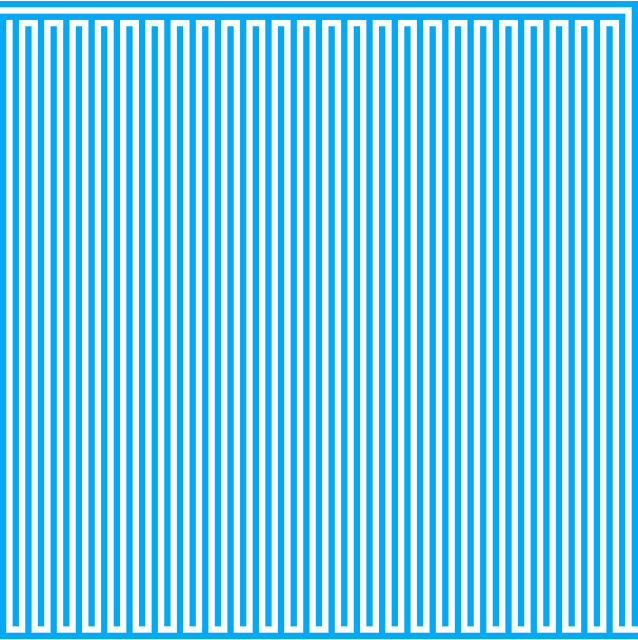
This pattern is drawn by a WebGL 2 fragment shader. Its source:

```glsl
#version 300 es
precision highp float;
// A one-path maze of tall, narrow blue walls winding back and forth on white.

uniform vec2 u_resolution;
out vec4 outColor;

const vec3 PAPER = vec3(1.0);
const vec3 WALL_BLUE = vec3(0.012, 0.663, 0.957);
const float CELLS = 101.0;  // wall and corridor widths across the canvas
const float LAST = CELLS - 1.0;

// Pixel coverage of a region from its signed distance.
float coverage(float dist, float pixel) {
    return clamp(0.5 - dist / pixel, 0.0, 1.0);
}

// Soft interval from lo to hi.
float band(float v, float lo, float hi, float pixel) {
    return coverage(abs(v - 0.5 * (lo + hi)) - 0.5 * (hi - lo), pixel);
}

// Solid rectangle between two corners.
float wall(vec2 p, vec2 lo, vec2 hi, float pixel) {
    return band(p.x, lo.x, hi.x, pixel) * band(p.y, lo.y, hi.y, pixel);
}

// Unit-wide vertical stripes repeating every period, the first starting at start.
float stripes(float x, float start, float period, float pixel) {
    float offset = mod(x - start - 0.5 + 0.5 * period, period) - 0.5 * period;
    return coverage(abs(offset) - 0.5, pixel);
}

// Maze walls in cell units, with y running down from the top.
float maze(vec2 p, float pixel) {
    // Comb rising from the floor
    float rising = stripes(p.x, 0.0, 4.0, pixel)
                 * wall(p, vec2(-1.0, 4.0), vec2(LAST - 2.0, CELLS), pixel);
    // Comb hanging from the inner ceiling
    float hanging = stripes(p.x, 2.0, 4.0, pixel)
                  * wall(p, vec2(0.0, 2.0), vec2(LAST - 1.0, LAST - 1.0), pixel);
    float ink = max(rising, hanging);

    // Outer and inner ceilings, and the floor
    ink = max(ink, wall(p, vec2(-1.0, 0.0), vec2(CELLS + 1.0, 1.0), pixel));
    ink = max(ink, wall(p, vec2(-1.0, 2.0), vec2(LAST - 1.0, 3.0), pixel));
    ink = max(ink, wall(p, vec2(-1.0, LAST), vec2(CELLS + 1.0, CELLS), pixel));

    // Sides, leaving an entrance at top left and an exit at bottom right
    ink = max(ink, wall(p, vec2(-1.0, 2.0), vec2(1.0, CELLS), pixel));
    ink = max(ink, wall(p, vec2(LAST, 0.0), vec2(CELLS + 1.0, LAST - 1.0), pixel));
    return ink;
}

void main() {
    // Fit the maze to the canvas width and centre it vertically.
    float pixel = CELLS / u_resolution.x;
    vec2 p = (gl_FragCoord.xy - 0.5 * u_resolution) * pixel;
    p = vec2(p.x, -p.y) + 0.5 * CELLS;

    outColor = vec4(mix(PAPER, WALL_BLUE, maze(p, pixel)), 1.0);
}
```
